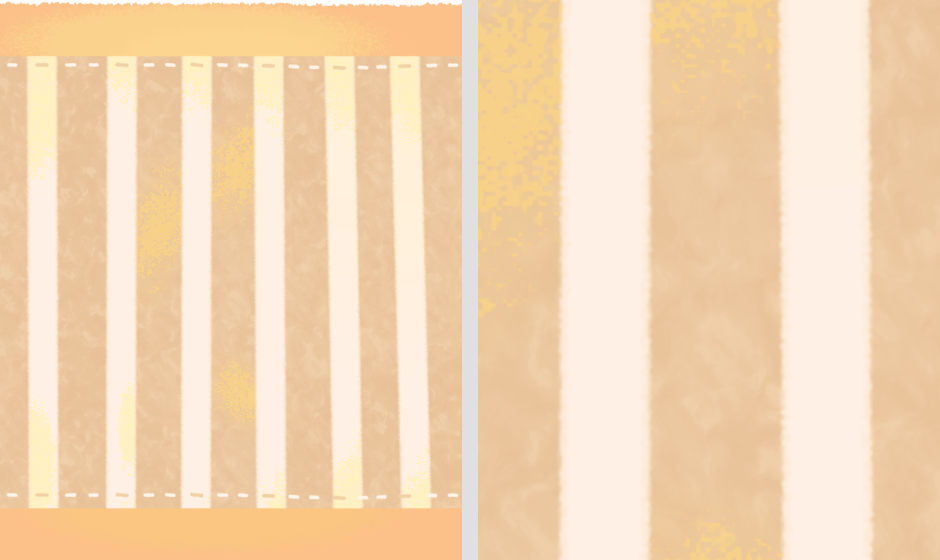
Left, the full canvas; right, a detail of the centre.
A WebGL 1 fragment shader for this pattern:

```glsl
precision highp float;
// Tan cloth with six pale, slightly leaning stripes, two rows of hand stitches
// and an orange border above and below. Stripes and stitches share one spacing
// formula; elliptical patches broken up by grain give the painted wear.

uniform vec2 u_resolution;

float hash(vec2 p) {
  return fract(sin(dot(p, vec2(127.1, 311.7))) * 43758.5453);
}

float noise(vec2 p) {
  vec2 i = floor(p), f = fract(p);
  f = f * f * (3.0 - 2.0 * f);
  return mix(mix(hash(i), hash(i + vec2(1.0, 0.0)), f.x),
             mix(hash(i + vec2(0.0, 1.0)), hash(i + vec2(1.0, 1.0)), f.x), f.y);
}

float fbm(vec2 p) {
  float sum = 0.0, amp = 0.5;
  for (int k = 0; k < 4; k++) {
    sum += amp * noise(p);
    p = mat2(1.6, 1.2, -1.2, 1.6) * p + 7.3;
    amp *= 0.5;
  }
  return sum / 0.9375;
}

// Sheared ellipse: 1 at its centre, 0 on its rim, negative outside
float patchField(vec2 p, vec2 center, vec2 radius, float shear) {
  vec2 q = p - center;
  q.y += shear * q.x;
  return 1.0 - length(q / radius);
}

// Stripe centre at the top hem; the spacing tightens to the right
float stripeCenter(float i) {
  return 0.075 + 0.1465 * i - 0.0034 * i * i
       - 0.005 * exp(-1.2 * (i - 2.7) * (i - 2.7)) + 0.025 * max(0.0, i - 5.0);
}

// Sideways drift of a stripe from the top hem to the bottom hem
float stripeLean(float i) {
  return 0.023 * smoothstep(1.8, 5.0, i) - 0.002 + 0.005 * max(0.0, 1.0 - i);
}

// Signed distance to one rounded stitch in either row
float stitch(vec2 p, float x, float halfLength) {
  float y = 0.116 + 0.005 * exp(-70.0 * (x - 0.61) * (x - 0.61));
  vec2 q = p - vec2(x, y + 0.768 * step(0.5, p.y));
  q.y -= 0.12 * (hash(vec2(x * 90.0, 2.0)) - 0.3) * q.x;
  return length(vec2(max(abs(q.x) - halfLength + 0.003, 0.0), q.y)) - 0.0032;
}

void main() {
  // Height is 1, y runs downward
  vec2 p = vec2(gl_FragCoord.x, u_resolution.y - gl_FragCoord.y) / u_resolution.y;
  float px = 1.0 / u_resolution.y;
  float grain = noise(p * 330.0) - 0.5;
  float rough = grain + 0.7 * (fbm(p * 60.0) - 0.5);

  // Mottled cloth
  float mottle = fbm(p * vec2(75.0, 60.0) + 2.5 * fbm(p * 35.0));
  float broad = fbm(p * 7.0 + 3.0);
  vec3 color = mix(vec3(0.908, 0.757, 0.595), vec3(0.932, 0.795, 0.640),
                   smoothstep(0.25, 0.75, 0.65 * mottle + 0.35 * broad));
  color = mix(color, vec3(0.945, 0.825, 0.675), 0.55 * smoothstep(0.6, 0.8, mottle));

  // Golden rubs between the middle stripes
  float gold = max(patchField(p, vec2(0.284, 0.410), vec2(0.075, 0.105), 0.8),
               max(patchField(p, vec2(0.425, 0.300), vec2(0.070, 0.090), 0.6),
                   patchField(p, vec2(0.436, 0.704), vec2(0.065, 0.055), -0.4)));
  color = mix(color, vec3(0.935, 0.790, 0.590), 0.6 * smoothstep(-0.6, 0.4, gold));
  color = mix(color, vec3(0.980, 0.830, 0.520),
              0.8 * smoothstep(0.15, 0.5, gold * 0.7 + rough * 0.9));

  // Nearest stripe, and all stitches
  float stripe = 1.0, id = 0.0, side = 0.0, whiteStitch = 1.0, tanStitch = 1.0;
  float fall = (p.y - 0.1) / 0.808;
  for (int k = -1; k < 7; k++) {
    float i = float(k), c = stripeCenter(i), gap = stripeCenter(i + 1.0) - c;
    float offset = p.x - c - stripeLean(i) * fall;
    float d = abs(offset) - 0.0267;
    if (k >= 0 && k < 6) {
      if (d < stripe) { stripe = d; id = i; side = offset; }
      tanStitch = min(tanStitch, stitch(p, c, 0.0115));
    }
    whiteStitch = min(whiteStitch, min(stitch(p, c + 0.36 * gap, 0.0095),
                                       stitch(p, c + 0.645 * gap, 0.0090)));
  }

  // Pale stripes, tinted cream toward the hems
  vec3 pale = mix(vec3(1.0, 0.940, 0.900), vec3(1.0, 0.945, 0.850),
                  smoothstep(2.5, 5.0, id) * smoothstep(0.75, 0.3, p.y));
  float topEnd = 0.145 + 0.02 * id + 0.16 * max(0.0, 1.0 - id);
  float cream = (topEnd - p.y) * 10.0 + side * 8.0 * sign(id - 0.5);
  cream = max(cream, 2.0 * patchField(p, vec2(0.062, 0.830), vec2(0.036, 0.115), 0.0));
  cream = max(cream, 2.0 * patchField(p, vec2(0.232, 0.765), vec2(0.022, 0.075), 0.0));
  float bottomEnd = 0.93 - 0.055 * step(2.5, id) - 0.065 * step(3.5, id) + 0.035 * step(4.5, id);
  cream = max(cream, (p.y - bottomEnd) * 10.0 + side * 14.0);
  float tint = smoothstep(-0.15, 0.35, cream + rough * 0.9);
  pale = mix(pale, mix(vec3(0.995, 0.935, 0.800), vec3(1.0, 0.950, 0.730), 0.5 + rough), tint);
  pale = mix(pale, vec3(0.980, 0.900, 0.790), 0.65 * smoothstep(-0.007, 0.0, stripe + grain * 0.003));
  color = mix(color, pale, smoothstep(0.0016 + px, -0.0016 - px, stripe + grain * 0.0015));

  // Stitches: tan on the stripes, near-white on the cloth
  color = mix(color, vec3(0.945, 0.820, 0.650), smoothstep(px, -px, tanStitch + grain * 0.001));
  color = mix(color, vec3(1.0, 0.955, 0.915), smoothstep(px, -px, whiteStitch + grain * 0.001));

  // Orange borders with a warm yellow wash
  float wash = patchField(p, vec2(0.345, 0.078), vec2(0.350, 0.078), 0.0);
  vec3 border = mix(vec3(0.985, 0.755, 0.535), vec3(0.985, 0.820, 0.555),
                    smoothstep(-0.08, 0.28, wash + rough * 0.2));
  float core = patchField(p, vec2(0.400, 0.095), vec2(0.230, 0.055), 0.0);
  border = mix(border, vec3(0.990, 0.850, 0.575), 0.7 * smoothstep(0.0, 0.5, core + rough * 0.2));
  float lowWash = patchField(p, vec2(0.380, 0.910), vec2(0.350, 0.080), 0.0);
  border = mix(border, vec3(0.980, 0.775, 0.510), smoothstep(-0.05, 0.3, lowWash + rough * 0.2));
  color = mix(color, border, smoothstep(-px, px, abs(p.y - 0.504) - 0.4037));

  // Ragged white top edge
  float ragged = 0.0075 + 0.005 * (noise(vec2(p.x * 260.0, 4.0)) - 0.5) + 0.004 * (noise(vec2(p.x * 18.0, 9.0)) - 0.5);
  color = mix(color, vec3(1.0, 0.99, 0.98), smoothstep(px, -px, p.y - ragged + grain * 0.003));

  gl_FragColor = vec4(color, 1.0);
}
```
